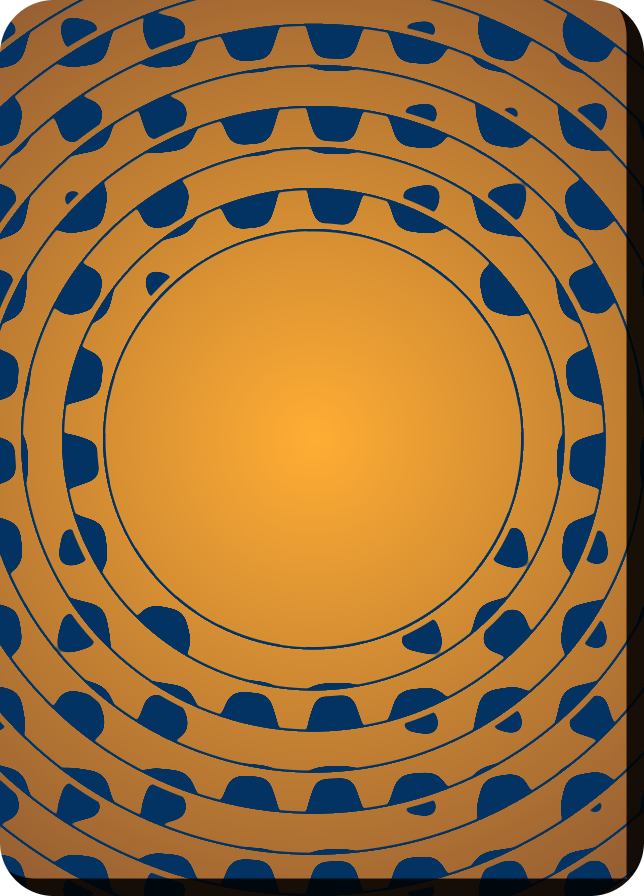
A Shadertoy shader for this background:

```glsl
// A rounded amber card with a dark thick edge along its right and bottom.
// Navy rings come from a radial sawtooth, cut by a threshold that a square
// grid of soft humps lowers, so each ring swells inward into blobs.

const vec3 AMBER = vec3(1.0, 0.68, 0.20);
const vec3 BROWN = vec3(0.58, 0.365, 0.20);
const vec3 NAVY  = vec3(0.01, 0.20, 0.39);
const vec3 PAPER = vec3(1.0);

const float CORNER    = 0.060;   // all lengths are in canvas heights
const float THICKNESS = 0.0195;
const float DISC      = 0.2350;  // radius of the first ring
const float RING_STEP = 0.04583;
const float GRID_STEP = 0.0932;

float roundedBox(vec2 p, vec2 halfSize, float radius) {
    vec2 d = abs(p) - halfSize + radius;
    return length(max(d, 0.0)) + min(max(d.x, d.y), 0.0) - radius;
}

float coverage(float signedDist, float pixel) {
    return clamp(0.5 - signedDist / pixel, 0.0, 1.0);
}

// Height of the nearest grid hump, with slightly square contours
float gridHump(vec2 p, float period) {
    vec2 q = p / period - vec2(0.25, -0.25);
    vec2 cell = abs(q - round(q));
    float d = pow(dot(cell * cell, cell), 1.0 / 3.0);
    return 0.06 + 0.80 * (1.0 - smoothstep(0.18, 0.38, d));
}

// Amount of ring colour: a band on the inner side of every ring line
float rings(vec2 p, float pixel) {
    float r = length(p);
    float saw = fract((r - DISC) / RING_STEP);
    float inner = (saw - 1.0 + gridHump(p, GRID_STEP)) * RING_STEP;
    float outer = (1.0 - saw) * RING_STEP;
    float disc = r - DISC + 0.0031;
    return coverage(-min(min(inner, outer), disc), pixel);
}

void mainImage(out vec4 fragColor, in vec2 fragCoord) {
    float pixel = 1.0 / iResolution.y;
    vec2 uv = fragCoord * pixel;
    vec2 halfSize = 0.5 * iResolution.xy * pixel;
    vec2 fromMiddle = uv - halfSize;
    vec2 shift = vec2(-THICKNESS, THICKNESS);

    // Radial gradient and rings, centred on the visible face
    vec2 p = fromMiddle - 0.5 * shift;
    vec3 color = mix(AMBER, BROWN, clamp(length(p) / 0.602, 0.0, 1.0));
    color = mix(color, NAVY, rings(p, pixel));

    // Dark side, left uncovered by the shifted face
    vec2 facePos = fromMiddle - shift;
    float faceCorner = (facePos.x > 0.0 && facePos.y < 0.0) ? 0.0 : CORNER;
    float face = coverage(roundedBox(facePos, halfSize, faceCorner), pixel);
    color *= mix(0.13, 1.0, face);

    // Rounded outline
    float card = coverage(roundedBox(fromMiddle, halfSize, CORNER), pixel);
    fragColor = vec4(mix(PAPER, color, card), 1.0);
}
```
